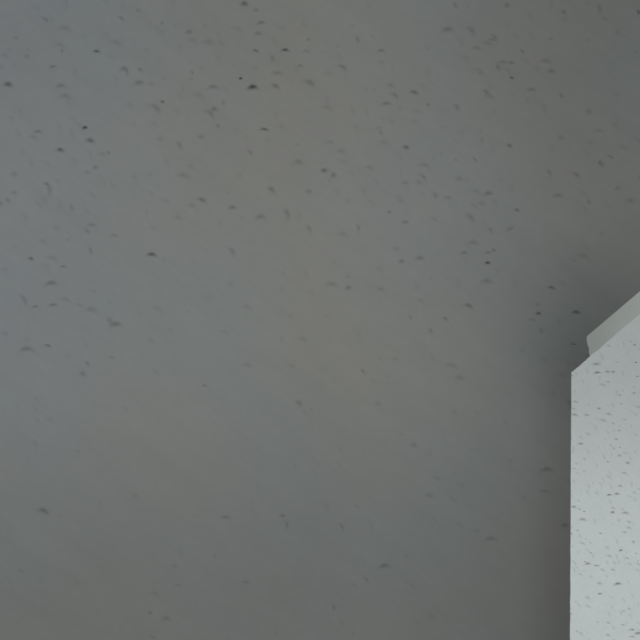
Give the GLSL for this texture, as a Shadertoy shader.

```glsl
// A dim grey plaster wall with slanting trowel streaks and small dark pits,
// and a pale bevelled block at the lower right. Gradient noise tints the wall,
// jittered grids scatter the pits, and half planes cut out the block.

const vec3 WALL_GREY   = vec3(0.450, 0.461, 0.451);
const vec3 BLOCK_LIGHT = vec3(0.700, 0.730, 0.728);
const vec3 BLOCK_DIM   = vec3(0.600, 0.630, 0.625);
const vec3 BEVEL_GREY  = vec3(0.500, 0.520, 0.505);
const float TROWEL_ANGLE = -0.62;

vec2 hash2(vec2 p) {
    vec3 q = fract(p.xyx * vec3(0.1031, 0.1030, 0.0973));
    q += dot(q, q.yzx + 33.33);
    return fract((q.xx + q.yz) * q.zy);
}

vec2 rotate(vec2 p, float a) {
    float c = cos(a), s = sin(a);
    return vec2(c * p.x + s * p.y, c * p.y - s * p.x);
}

float cornerSlope(vec2 cell, vec2 offset, vec2 f) {
    return dot(hash2(cell + offset) * 2.0 - 1.0, f - offset);
}

// Gradient noise, roughly -0.7 to 0.7
float gradientNoise(vec2 p) {
    vec2 cell = floor(p), f = fract(p);
    vec2 u = f * f * f * (f * (f * 6.0 - 15.0) + 10.0);
    float low  = mix(cornerSlope(cell, vec2(0, 0), f), cornerSlope(cell, vec2(1, 0), f), u.x);
    float high = mix(cornerSlope(cell, vec2(0, 1), f), cornerSlope(cell, vec2(1, 1), f), u.x);
    return mix(low, high, u.y);
}

float fbm(vec2 p) {
    float sum = 0.0, amplitude = 0.6;
    for (int i = 0; i < 4; i++) {
        sum += amplitude * gradientNoise(p);
        p = rotate(p, 0.5) * 2.03 + 17.3;
        amplitude *= 0.5;
    }
    return sum;
}

// Soft elongated pits, one possible pit per grid cell
float pits(vec2 p, float cells, float density, float radius, float seed) {
    vec2 home = floor(p * cells);
    float depth = 0.0;
    for (int j = -1; j <= 1; j++)
    for (int i = -1; i <= 1; i++) {
        vec2 cell = home + vec2(i, j);
        vec2 place = hash2(cell + seed);
        vec2 kind = hash2(cell + seed + 71.7);
        vec2 d = p - (cell + place) / cells;
        d = rotate(d, TROWEL_ANGLE + (kind.y - 0.5) * 1.5);
        d.y += d.x * d.x * 30.0;
        d.x /= 1.2 + 1.6 * place.x;
        float size = radius * (0.6 + 0.6 * place.y);
        float strength = 0.2 + 0.8 * pow(kind.y, 4.0);
        float blob = exp(-dot(d, d) / (size * size));
        depth = max(depth, blob * strength * step(kind.x, density));
    }
    return depth;
}

// Light falling off to the bottom, the right and the corner by the block
float wallLight(vec2 p) {
    float light = 1.0 + 0.02 * smoothstep(0.7, 0.0, p.x);
    light -= 0.11 * smoothstep(0.50, 0.0, p.y);
    light -= 0.04 * smoothstep(0.65, 1.0, p.y);
    light -= 0.12 * smoothstep(0.55, 1.0, p.x);
    vec2 corner = (p - vec2(0.95, 0.48)) / vec2(0.13, 0.12);
    light -= 0.16 * exp(-dot(corner, corner));
    light -= 0.09 * smoothstep(0.80, 0.90, p.x) * smoothstep(0.52, 0.38, p.y);
    return light;
}

vec3 wallColor(vec2 p) {
    vec2 along = rotate(p, TROWEL_ANGLE);
    float streaks = fbm(along * vec2(9.0, 34.0));
    float grain = gradientNoise(along * vec2(60.0, 130.0));
    float tint = fbm(p * 3.2 + 5.0);
    vec3 color = WALL_GREY * wallLight(p);
    color *= 1.0 + 0.030 * streaks + 0.014 * grain + 0.025 * fbm(p * 5.0);
    color += tint * vec3(0.018, 0.0, -0.014);
    color += vec3(-0.004, 0.0, 0.015) * smoothstep(0.35, 0.0, p.x) * smoothstep(0.1, 0.5, p.y);

    // Pits gather in clusters and thin out downwards
    float cluster = 0.5 + 0.9 * fbm(p * 5.0 + 31.0);
    float upper = smoothstep(0.25, 0.95, p.y);
    color *= 1.0 - 0.50 * pits(p, 24.0, cluster * (0.08 + 0.50 * upper), 0.0032, 3.0);
    color *= 1.0 - 0.16 * pits(p, 48.0, cluster * (0.15 + 0.55 * upper), 0.0034, 47.0);
    return color;
}

vec3 blockColor(vec2 p) {
    vec3 color = mix(BLOCK_LIGHT, BLOCK_DIM, smoothstep(0.12, 0.50, p.y));
    color *= 1.0 + 0.03 * fbm(p * 28.0) + 0.02 * gradientNoise(p * 190.0);
    return color * (1.0 - 0.32 * pits(p, 90.0, 0.5, 0.0017, 11.0));
}

void mainImage(out vec4 fragColor, in vec2 fragCoord) {
    vec2 p = fragCoord / iResolution.xy;
    float soft = max(0.0016, 1.0 / iResolution.y);
    float chip = 0.006 * fbm(p * 45.0);

    // Signed distances, positive inside
    float side = p.x - 0.8905 - 0.005 * p.y + 0.15 * chip;
    float slope = (0.417 + 0.85 * (p.x - 0.891) - p.y) * 0.76;
    float face = min(side, slope + 0.5 * chip);
    float bevel = min(p.x - 0.918 + 0.15 * (p.y - 0.47) + chip, slope + 0.027);

    vec3 color = wallColor(p);
    vec3 bevelTone = BEVEL_GREY * (1.0 + 0.1 * smoothstep(0.92, 1.0, p.x) + 0.04 * fbm(p * 30.0));
    color = mix(color, bevelTone, smoothstep(-soft, soft, bevel));
    color = mix(color, blockColor(p), smoothstep(-soft, soft, face));
    fragColor = vec4(color, 1.0);
}
```
